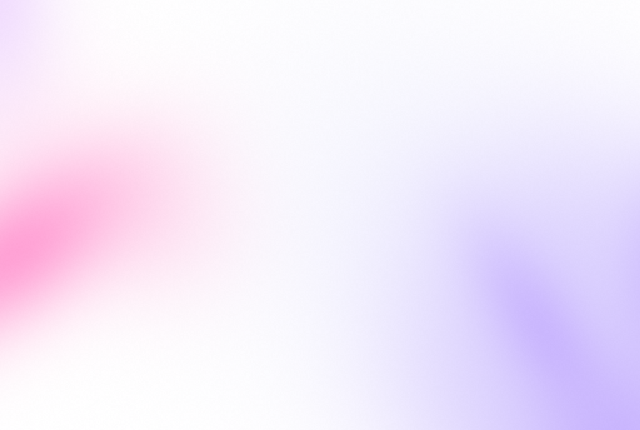
Write a WebGL 1 fragment shader that draws this background.

```glsl
precision highp float;
// Soft white backdrop with a pink glow at the left and violet folds at the lower right.
uniform vec2 u_resolution;

#define ASPECT 1.488
#define GRAIN_CELLS 344.0
#define GRAIN_AMOUNT 0.008
#define WHITE vec3(0.998, 0.997, 0.998)
#define COOL_WHITE vec3(0.963, 0.963, 0.995)
#define LILAC vec3(0.945, 0.865, 0.995)
#define BLUSH vec3(1.0, 0.925, 0.97)
#define PINK vec3(1.0, 0.635, 0.835)
#define LAVENDER vec3(0.855, 0.815, 0.995)
#define VIOLET vec3(0.782, 0.700, 0.995)

// Offset from a centre, turned by an angle and scaled by two radii.
vec2 localSpace(vec2 p, vec2 centre, vec2 radii, float angle) {
  vec2 d = p - centre;
  float c = cos(angle), s = sin(angle);
  return vec2(c * d.x + s * d.y, c * d.y - s * d.x) / radii;
}

// Elliptical Gaussian glow, 1 at its centre.
float glow(vec2 p, vec2 centre, vec2 radii, float angle) {
  vec2 q = localSpace(p, centre, radii, angle);
  return exp(-dot(q, q));
}

// Flatter glow with a firmer shoulder, half strength at its radii.
float plateau(vec2 p, vec2 centre, vec2 radii) {
  float r = length(localSpace(p, centre, radii, 0.0));
  return exp(-0.7 * r * r * r);
}

float hash(vec2 cell) {
  vec3 h = fract(cell.xyx * 0.1031);
  h += dot(h, h.yzx + 33.33);
  return fract((h.x + h.y) * h.z);
}

void main() {
  vec2 p = gl_FragCoord.xy / u_resolution * vec2(ASPECT, 1.0);

  // Cool centre and pale upper left corner
  vec3 color = mix(WHITE, COOL_WHITE, glow(p, vec2(0.95, 0.50), vec2(0.42, 0.46), 0.0));
  color = mix(color, BLUSH, 0.8 * glow(p, vec2(0.0, 0.72), vec2(0.22, 0.24), 0.0));
  color = mix(color, LILAC, glow(p, vec2(-0.02, 1.02), vec2(0.14, 0.25), 0.0));

  // Pink halo and its slanted core
  color = mix(color, PINK, 0.22 * glow(p, vec2(0.37, 0.48), vec2(0.20, 0.19), 0.4));
  color = mix(color, PINK, glow(p, vec2(0.03, 0.41), vec2(0.33, 0.15), 0.61));

  // Lavender body
  color = mix(color, LAVENDER, plateau(p, vec2(1.357, 0.167), vec2(0.407, 0.465)));

  // Violet folds: slanted streak, right rim and lower corner
  float streak = 0.85 * glow(p, vec2(1.27, 0.22), vec2(0.25, 0.095), -1.0);
  float rim = 0.55 * glow(p, vec2(1.53, 0.36), vec2(0.09, 0.22), 0.0);
  float corner = 0.9 * glow(p, vec2(1.45, -0.04), vec2(0.20, 0.19), 0.0);
  color = mix(color, VIOLET, 1.0 - (1.0 - streak) * (1.0 - rim) * (1.0 - corner));

  // Fine grain
  color += (hash(floor(p * GRAIN_CELLS)) - 0.5) * GRAIN_AMOUNT;
  gl_FragColor = vec4(clamp(color, 0.0, 1.0), 1.0);
}
```
